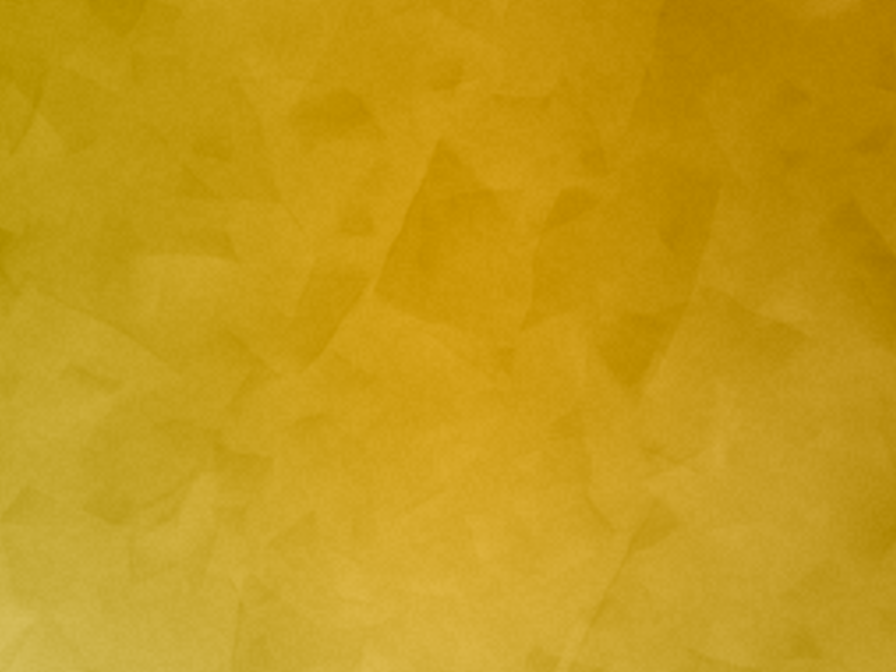
This texture is drawn by a WebGL 1 fragment shader. Its source:

```glsl
precision highp float;
// Yellow ochre polished plaster: a soft colour wash with a warm glow, covered by
// dense overlapping trowel strokes. Each stroke is a rotated wedge with one crisp
// edge that fades away across its length; value noise adds cloudy pigment.

uniform vec2 u_resolution;

#define STROKE_SCALE 2.5     // cells per canvas height, coarsest layer
#define STROKE_DEPTH 0.86    // tone strength of a stroke
#define EDGE_SOFTNESS 0.005  // crisp edge width, in canvas heights
#define SEAM_DEPTH 0.55      // dark pigment line along crisp edges
#define CLOUD_DEPTH 1.9      // tone strength of cloudy pigment
#define EDGE_WARP 0.06       // bending of the stroke edges
#define GRAIN 0.042          // fine surface grain

const vec3 TOP_LEFT = vec3(0.725, 0.590, 0.045);
const vec3 TOP_RIGHT = vec3(0.690, 0.495, -0.020);
const vec3 BOTTOM_LEFT = vec3(0.765, 0.675, 0.250);
const vec3 BOTTOM_RIGHT = vec3(0.750, 0.615, 0.160);
const vec3 WARM_GLOW = vec3(0.100, 0.044, 0.005);
const vec3 PIGMENT = vec3(0.058, 0.060, 0.105);
const vec3 GRAIN_TINT = vec3(0.9, 0.9, 1.4);

float hash(vec2 p) {
  vec3 q = fract(vec3(p.xyx) * 0.1031);
  q += dot(q, q.yzx + 33.33);
  return fract((q.x + q.y) * q.z);
}

vec2 hash2(vec2 p) {
  return vec2(hash(p + 17.3), hash(p + 61.7));
}

float noise(vec2 p) {
  vec2 i = floor(p), f = fract(p);
  f = f * f * (3.0 - 2.0 * f);
  return mix(mix(hash(i), hash(i + vec2(1, 0)), f.x),
             mix(hash(i + vec2(0, 1)), hash(i + vec2(1, 1)), f.x), f.y);
}

// Fractal noise centred on zero
float clouds(vec2 p) {
  float sum = 0.0, weight = 0.5;
  for (int i = 0; i < 5; i++) {
    sum += weight * (noise(p) - 0.5);
    p = mat2(1.6, 1.2, -1.2, 1.6) * p + 7.1;
    weight *= 0.5;
  }
  return sum;
}

// Tone of one wedge stroke; its crisp edge lies on d.x = 0
float stroke(vec2 d, vec2 id, float soft) {
  float angle = 6.2832 * hash(id + 3.1);
  float c = cos(angle), s = sin(angle);
  d = mat2(c, -s, s, c) * d;
  d.x += 0.35 * (hash(id + 83.3) - 0.5) * d.y * d.y;
  float reach = mix(0.35, 0.9, hash(id + 9.7));
  float halfWidth = mix(0.25, 0.55, hash(id + 27.9));
  float skew = mix(-0.5, 0.5, hash(id + 37.7));
  float side = halfWidth - abs(d.y + skew * d.x) - 0.25 * d.x;
  float sideSoft = mix(soft * 2.0, 0.3, hash(id + 41.3));
  float sides = smoothstep(0.0, sideSoft, side);
  float body = smoothstep(-soft, soft, d.x) * (1.0 - smoothstep(0.0, reach, d.x));
  float tone = mix(-1.0, 0.85, hash(id + 53.9));
  float seam = exp(-d.x * d.x / (soft * soft)) * smoothstep(0.0, 0.3, side);
  float seamTone = SEAM_DEPTH * pow(hash(id + 71.1), 2.0);
  return sides * body * tone * STROKE_DEPTH - seam * seamTone;
}

// One layer of strokes scattered over a jittered grid
float strokeLayer(vec2 p, float scale, float seed) {
  vec2 cell = floor(p * scale);
  float sum = 0.0;
  for (int y = -1; y <= 1; y++) {
    for (int x = -1; x <= 1; x++) {
      vec2 id = cell + vec2(x, y);
      vec2 centre = id + 0.25 + 0.5 * hash2(id + seed);
      sum += stroke(p * scale - centre, id + seed, EDGE_SOFTNESS * scale);
    }
  }
  return sum;
}

// Broad colour wash: four corners and a warm upright glow
vec3 wash(vec2 uv) {
  float rise = pow(uv.y, 0.8);
  vec3 colour = mix(mix(BOTTOM_LEFT, BOTTOM_RIGHT, uv.x),
                    mix(TOP_LEFT, TOP_RIGHT, uv.x), rise);
  vec2 d = (uv - vec2(0.50, 0.48)) / vec2(0.29, 0.60);
  return colour + WARM_GLOW * exp(-dot(d, d));
}

void main() {
  vec2 uv = gl_FragCoord.xy / u_resolution;
  vec2 p = gl_FragCoord.xy / u_resolution.y;

  // Bend the strokes, as by an uneven hand
  vec2 bend = vec2(clouds(p * 5.0 + 5.0), clouds(p * 5.0 + 31.0));
  vec2 q = p + EDGE_WARP * bend;

  float tone = CLOUD_DEPTH * clouds(p * 2.6 + 12.0);
  float scale = STROKE_SCALE;
  float strength = 1.0;
  for (int i = 0; i < 4; i++) {
    tone += strength * strokeLayer(q + 3.7 * float(i), scale, 101.0 * float(i + 1));
    scale *= 1.55;
    strength *= 0.82;
  }
  tone = clamp(tone + 0.12, -1.6, 1.3);

  vec3 colour = wash(uv) + PIGMENT * tone;
  float grain = 0.65 * noise(p * 190.0) + 0.35 * noise(p * 80.0) - 0.5;
  colour += GRAIN * GRAIN_TINT * grain;
  gl_FragColor = vec4(clamp(colour, 0.0, 1.0), 1.0);
}
```
